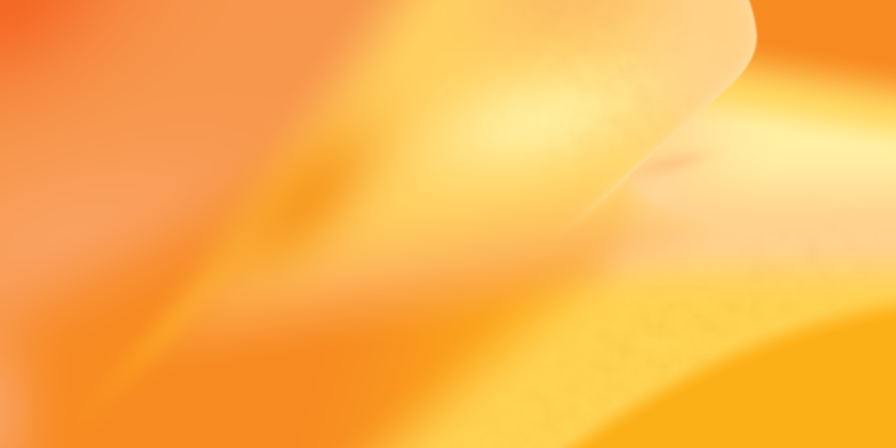
A Shadertoy shader for this background:

```glsl
// Soft-focus macro of overlapping orange and yellow petals.

#define EDGE_SOFT 0.005   // sharpness of the focused petal rim
#define BLUR_SOFT 0.10    // blur of the out-of-focus petals
#define RIM_WIDTH 0.012   // width of the lit rim
#define RIM_LIGHT 0.45    // strength of the lit rim
#define GRAIN_SCALE 24.0  // size of the petal texture
#define GRAIN_LIGHT 0.045 // strength of the petal texture

const vec3 RED    = vec3(0.96, 0.38, 0.12);
const vec3 PEACH  = vec3(0.97, 0.59, 0.30);
const vec3 PINK   = vec3(0.98, 0.64, 0.39);
const vec3 AMBER  = vec3(0.97, 0.54, 0.13);
const vec3 GOLD   = vec3(0.99, 0.69, 0.09);
const vec3 YELLOW = vec3(1.00, 0.82, 0.32);
const vec3 CREAM  = vec3(1.00, 0.94, 0.64);
const vec3 BLUSH  = vec3(1.00, 0.82, 0.55);

vec2 hashGradient(vec2 cell) {
    vec2 h = vec2(dot(cell, vec2(127.1, 311.7)), dot(cell, vec2(269.5, 183.3)));
    return 2.0 * fract(sin(h) * 43758.5) - 1.0;
}

float gradientNoise(vec2 p) {
    vec2 i = floor(p), f = fract(p), u = f * f * (3.0 - 2.0 * f);
    vec2 e = vec2(0.0, 1.0);
    float low = mix(dot(hashGradient(i), f),
                    dot(hashGradient(i + e.yx), f - e.yx), u.x);
    float high = mix(dot(hashGradient(i + e.xy), f - e.xy),
                     dot(hashGradient(i + e.yy), f - e.yy), u.x);
    return mix(low, high, u.y);
}

float fbm(vec2 p) {
    float sum = 0.0, amp = 0.6;
    for (int i = 0; i < 3; i++) {
        sum += amp * gradientNoise(p);
        p = 2.03 * p + 7.1;
        amp *= 0.5;
    }
    return sum;
}

// Elliptical Gaussian, its first axis turned by angle
float glow(vec2 p, vec2 center, vec2 radius, float angle) {
    vec2 d = p - center, axis = vec2(cos(angle), sin(angle));
    d = vec2(dot(d, axis), dot(d, vec2(-axis.y, axis.x))) / radius;
    return exp(-dot(d, d));
}

// Signed distance to a line, positive to the left of a -> b
float sideOf(vec2 p, vec2 a, vec2 b) {
    vec2 t = normalize(b - a);
    return dot(p - a, vec2(-t.y, t.x));
}

float soften(float d, float width) {
    return smoothstep(-width, width, d);
}

float smoothMin(float a, float b, float k) {
    float h = max(k - abs(a - b), 0.0) / k;
    return min(a, b) - 0.25 * h * h * k;
}

vec3 leftField(vec2 p) {
    vec3 c = mix(PEACH, RED, 0.9 * glow(p, vec2(0.0, 1.02), vec2(0.30, 0.20), 0.5));
    c = mix(c, PINK, 0.8 * glow(p, vec2(0.15, 0.48), vec2(0.40, 0.16), 0.3));
    // Lower amber hollow, turning gold to the right
    vec3 hollow = mix(AMBER, GOLD, 0.8 * smoothstep(0.60, 1.15, p.x - 0.3 * p.y));
    c = mix(c, hollow, soften(-sideOf(p, vec2(0.0, 0.26), vec2(0.58, 0.55)), 0.13));
    c = mix(c, PINK, 0.9 * glow(p, vec2(-0.02, 0.08), vec2(0.10, 0.18), 0.0));
    // Blurred bright vein
    return mix(c, vec3(0.99, 0.64, 0.11),
               0.8 * glow(p, vec2(0.41, 0.30), vec2(0.23, 0.035), 0.80));
}

vec3 rightPetal(vec2 p, float grain) {
    vec3 c = mix(YELLOW, BLUSH, smoothstep(0.32, 0.47, p.y));
    c = mix(c, CREAM, smoothstep(0.48, 0.68, p.y) * smoothstep(1.35, 1.75, p.x));
    c = mix(c, YELLOW, 0.8 * smoothstep(0.70, 0.80, p.y + 0.15 * (p.x - 1.7)));
    c += grain * glow(p, vec2(1.45, 0.22), vec2(0.60, 0.13), 0.5);
    // Folded tip under the front petal
    c = mix(c, vec3(1.0, 0.85, 0.62), 0.6 * glow(p, vec2(1.43, 0.52), vec2(0.11, 0.05), 0.9));
    c = mix(c, PINK, 0.3 * glow(p, vec2(1.50, 0.635), vec2(0.08, 0.02), 0.25));
    // Orange backdrop above and gold petal below
    c = mix(c, AMBER, soften(p.y - 0.85 + 0.16 * (p.x - 1.69), 0.07));
    float t = p.x - 1.276;
    float lowerEdge = 0.708 * t - 0.371 * t * t;
    return mix(c, GOLD, soften(lowerEdge - p.y, 0.035));
}

vec3 frontPetal(vec2 p, float grain) {
    vec3 c = mix(vec3(0.99, 0.68, 0.34), YELLOW + vec3(0.0, 0.0, 0.06),
                 smoothstep(0.34, 0.60, p.y - 0.12 * (p.x - 1.1)));
    c = mix(c, BLUSH, 0.9 * smoothstep(1.20, 1.60, p.x) * smoothstep(0.55, 0.85, p.y));
    c = mix(c, vec3(0.99, 0.73, 0.40), 0.8 * glow(p, vec2(1.27, 1.02), vec2(0.20, 0.13), 0.3));
    c = mix(c, CREAM, 0.9 * glow(p, vec2(1.20, 0.73), vec2(0.24, 0.11), 0.25));
    return c + grain * glow(p, vec2(1.34, 0.80), vec2(0.22, 0.20), 0.6);
}

void mainImage(out vec4 fragColor, in vec2 fragCoord) {
    vec2 p = fragCoord / iResolution.y;
    float grain = GRAIN_LIGHT * fbm(GRAIN_SCALE * p);
    vec3 c = leftField(p);

    float rightMask = soften(-sideOf(p, vec2(0.88, 0.0), vec2(1.27, 0.36)), BLUR_SOFT);
    rightMask = max(rightMask, smoothstep(1.20, 1.42, p.x));
    c = mix(c, rightPetal(p, grain), rightMask);

    // Front petal: focused on its right rim, blurred elsewhere
    float upright = 1.69 - p.x - 1.8 * (p.y - 0.9) * (p.y - 0.9);
    float slanted = sideOf(p, vec2(1.405, 0.61), vec2(1.665, 0.84));
    float rim = smoothMin(upright, slanted, 0.05);
    float blur = smoothstep(0.62, 0.45, p.y);
    float mask = soften(rim + 0.14 * blur, mix(EDGE_SOFT, 0.15, blur));
    mask *= soften(-sideOf(p, vec2(0.68, 0.68), vec2(0.89, 1.0)), BLUR_SOFT);
    mask *= soften(p.y - 0.29 - 0.14 * (p.x - 0.65), BLUR_SOFT);
    vec3 petal = frontPetal(p, grain);
    petal = mix(petal, vec3(1.0, 0.92, 0.78), RIM_LIGHT * exp(-abs(rim) / RIM_WIDTH) * (1.0 - blur));
    c = mix(c, petal, mask);

    // Amber shadow in the throat
    c = mix(c, vec3(0.97, 0.59, 0.11), 0.9 * glow(p, vec2(0.68, 0.55), vec2(0.22, 0.10), 0.85));
    fragColor = vec4(clamp(c, 0.0, 1.0), 1.0);
}
```
